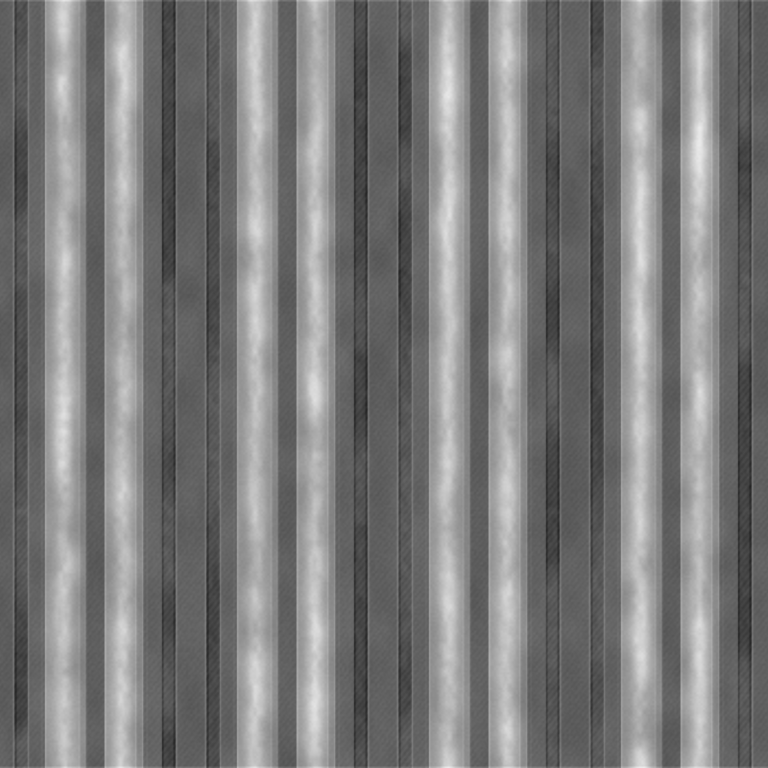
Write a three.js fragment shader that draws this texture.

```glsl
// Four repeats of worn grey vertical stripes: paired bright ribs between dark grooves.
varying vec2 vUv;

float hash(vec2 p) {
  vec3 q = fract(p.xyx * vec3(0.1031, 0.1030, 0.0973));
  q += dot(q, q.yzx + 33.33);
  return fract((q.x + q.y) * q.z);
}

float noise(vec2 p) {
  vec2 cell = floor(p), f = fract(p);
  f = f * f * (3.0 - 2.0 * f);
  return mix(mix(hash(cell), hash(cell + vec2(1.0, 0.0)), f.x),
             mix(hash(cell + vec2(0.0, 1.0)), hash(cell + vec2(1.0)), f.x), f.y);
}

// Soft-edged interval from a to b
float band(float x, float a, float b) {
  return smoothstep(a - 0.9, a + 0.9, x) - smoothstep(b - 0.9, b + 0.9, x);
}

// Thin soft line centred at c
float hairline(float x, float c) {
  float d = (x - c) / 1.1;
  return exp(-d * d);
}

void main() {
  // One repeat is 192 units wide; the canvas is 768 units on each side
  vec2 p = vUv * 768.0;
  float x = mod(p.x, 192.0);
  float m = abs(x - 95.0);
  float side = step(95.0, x);
  float stripeId = floor(p.x / 192.0) * 2.0 + side;

  // Wear at several scales
  float slow = noise(vec2(stripeId * 17.3 + 4.0, p.y / 62.0));
  float cloud = noise(p / vec2(19.0, 34.0) + 40.0);
  float mottle = noise(p / vec2(5.0, 8.0) + 90.0);
  float grain = noise(p / 2.2 + 7.0) - 0.5;
  float hatch = abs(fract((p.x - p.y * 0.8) / 6.0) - 0.5) - 0.25;

  // Flat bands: outer strips, middle gap and the wide strip across the seam
  float tone = 0.388;
  tone = mix(tone, 0.368, band(m, -5.0, 9.5));
  tone = mix(tone, 0.372, smoothstep(80.0, 82.0, m));
  tone += (cloud - 0.5) * 0.05 + hatch * 0.035;

  // Dark grooves, worn unevenly along their length
  float patchy = smoothstep(0.25, 0.75, noise(vec2(stripeId * 11.7 + 60.0, p.y / 75.0)));
  float groove = 0.35 - 0.085 * patchy + (mottle - 0.5) * 0.05 + hatch * 0.07;
  tone = mix(tone, groove, band(m, 67.0, 81.0));

  // Bright ribs with a glowing, blotchy core
  float fromCore = (x - mix(64.0, 123.0, side)) / 9.5;
  float core = exp(-fromCore * fromCore);
  float rib = 0.575 + (cloud - 0.5) * 0.09;
  rib += core * (0.09 + 0.13 * slow + 0.08 * (mottle - 0.5) + 0.07 * cloud);
  rib -= 0.05 * band(x, 79.0, 86.0) + 0.05 * band(x, 136.0, 143.0);
  tone = mix(tone, rib, band(m, 9.5, mix(50.0, 48.0, side)));

  // Fine lines beside the grooves and on the rib edges
  tone += 0.09 * (hairline(x, 13.6) + hairline(x, 28.3) + hairline(x, 176.5));
  tone -= 0.09 * (hairline(x, 15.8) + hairline(x, 162.8) + hairline(x, 174.3));
  tone += 0.06 * (hairline(x, 45.5) + hairline(x, 79.5) + hairline(x, 86.0));
  tone += 0.06 * (hairline(x, 105.5) + hairline(x, 136.0) + hairline(x, 143.0));
  tone += 0.025 * (hairline(x, 42.0) + hairline(x, 147.0));

  // Surface grain and a faint rim along the top and bottom
  tone += grain * 0.025;
  float rim = min(p.y, 768.0 - p.y);
  tone += 0.08 * (1.0 - smoothstep(0.5, 2.5, rim));

  gl_FragColor = vec4(vec3(tone), 1.0);
}
```
